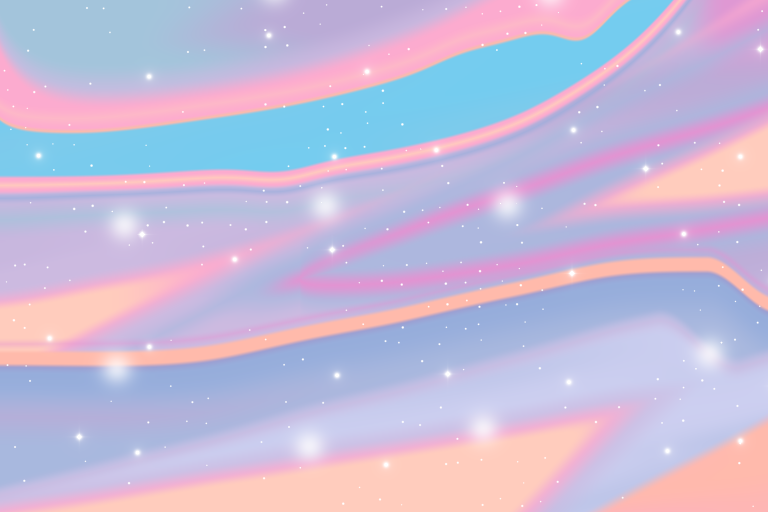
A Shadertoy shader for this background:

```glsl
// Pastel marbled ribbons of lilac, cyan, pink and peach, dusted with stars.
const vec3 LILAC = vec3(0.80, 0.73, 0.88);
const vec3 MAUVE = vec3(0.73, 0.67, 0.84);
const vec3 BLUE = vec3(0.66, 0.72, 0.87);
const vec3 DEEP = vec3(0.59, 0.68, 0.86);
const vec3 PALE = vec3(0.80, 0.81, 0.94);
const vec3 TEAL = vec3(0.64, 0.77, 0.86);
const vec3 CYAN = vec3(0.45, 0.80, 0.94);
const vec3 ORCHID = vec3(0.90, 0.57, 0.82);
const vec3 PINK = vec3(0.99, 0.67, 0.81);
const vec3 PEACH = vec3(1.00, 0.80, 0.74);
const vec3 ORANGE = vec3(1.00, 0.73, 0.67);
const vec3 PLUM = vec3(0.63, 0.57, 0.79);
const float WARP = 0.012;
const float DUST_CELLS = 26.0, SPARK_CELLS = 5.0, GLOW_CELLS = 2.4;
const float DUST_RADIUS = 0.0019;

float hash(vec2 p) { return fract(sin(dot(p, vec2(12.9898, 78.233))) * 43758.5453); }

float noise(vec2 p) {
    vec2 i = floor(p), f = fract(p);
    f = f * f * (3.0 - 2.0 * f);
    return mix(mix(hash(i), hash(i + vec2(1, 0)), f.x),
               mix(hash(i + vec2(0, 1)), hash(i + vec2(1, 1)), f.x), f.y);
}

// Soft coverage below zero, and of a strip around zero
float inside(float d, float soft) { return 1.0 - smoothstep(-soft, soft, d); }
float band(float d, float width, float soft) { return inside(abs(d) - width, soft); }
float bump(float d, float width) { return exp(-d * d / (width * width)); }
float smoothMax(float a, float b, float k) { return 0.5 * (a + b + length(vec2(a - b, k))); }

// Heights of the main ribbon lines
float cyanTop(float x) {
    return 0.742 + 0.177 * x * x + 0.024 * exp(-x / 0.03)
         - 0.045 * bump(x - 1.14, 0.06) + 0.012 * bump(x - 0.9, 0.08);
}
float cyanBottom(float x) {
    float s = x * x;
    return 0.655 + 0.08 * s + 0.04 * s * s * s - 0.014 * bump(x - 0.55, 0.08);
}
float orangeLine(float x) {
    return 0.292 + 0.187 * smoothstep(0.2, 1.4, x) - 0.08 * smoothstep(1.38, 1.52, x);
}

vec3 upperRibbons(float x, float y, float streak) {
    float top = y - cyanTop(x);
    float sweep = y - 0.79 - 0.3 * (x - 0.15) * (x - 0.15) - 0.1 * exp(-x / 0.05);
    vec3 c = mix(TEAL, MAUVE, smoothstep(0.25, 0.6, x + 0.3 * (streak - 0.5)));
    c = mix(c, LILAC, 0.8 * inside(sweep - 0.055, 0.03));
    c = mix(c, PINK, inside(sweep - 0.018, 0.022));
    c = mix(c, PEACH, 0.6 * band(top - 0.025, 0.004, 0.02));
    c = mix(c, mix(CYAN, TEAL, 0.25 * streak), inside(top, 0.004));
    return mix(c, ORANGE, band(top, 0.003, 0.004));
}

vec3 middleRibbons(float x, float y, float streak) {
    float under = cyanBottom(x) - y, over = y - orangeLine(x);
    vec3 c = mix(LILAC, MAUVE, clamp(0.7 * smoothstep(0.5, 1.3, x) + 0.6 * streak - 0.3, 0.0, 1.0));
    c = mix(c, TEAL, (0.85 - 0.5 * smoothstep(0.3, 1.0, x)) * band(under - 0.08, 0.012, 0.03));
    c = mix(c, ORCHID, 0.8 * smoothstep(1.33, 1.42, x) * smoothstep(0.82, 0.97, y));
    // orchid loop opening to the right
    float u = x - 0.586, v = y - 0.453 - 0.25 * u;
    float loop = length(vec2(v, 0.35 * min(u, 0.0))) - 0.11 * sqrt(max(u, 0.0));
    c = mix(c, BLUE, 0.85 * inside(loop - 0.045, 0.03));
    c = mix(c, ORCHID, 0.95 * band(loop, 0.016, 0.02));
    // peach wedge within the loop
    u = x - 1.15;
    float wedge = length(vec2(y - 0.59 - 0.29 * u, 0.01)) - 0.18 * u;
    c = mix(c, PINK, 0.9 * inside(wedge - 0.02, 0.022));
    c = mix(c, PEACH, inside(wedge, 0.012));
    // peach tongue split by a notch
    float crest = y - 0.415 - 0.1 * x - 0.2 * x * x;
    float notch = 0.255 + 0.5 * x - y;
    float tongue = smoothMax(crest, 0.8 * notch, 0.012);
    c = mix(c, BLUE, 0.8 * band(notch - 0.065, 0.01, 0.03) * inside(crest, 0.02));
    c = mix(c, PINK, 0.9 * inside(tongue - 0.008, 0.02));
    c = mix(c, mix(PEACH, PINK, smoothstep(0.2, 0.45, x)), inside(tongue + 0.008, 0.012));
    // stripes along the orange lines
    c = mix(c, ORCHID, 0.5 * band(over - 0.035, 0.004, 0.01));
    c = mix(c, DEEP, 0.8 * band(under - 0.04, 0.004, 0.009));
    c = mix(c, PINK, inside(under - 0.03, 0.005));
    return mix(c, PEACH, band(under - 0.016, 0.004, 0.007));
}

vec3 lowerRibbons(float x, float y, float streak) {
    float under = orangeLine(x) - y;
    vec3 c = mix(DEEP, BLUE, smoothstep(0.03, 0.12, under));
    c = mix(c, MAUVE, 0.8 * band(under - 0.11, 0.02, 0.04) * inside(x - 0.5, 0.35));
    float shore = y - 0.03 - 0.27 * x + 0.13 * smoothstep(1.28, 1.45, x);
    c = mix(c, mix(PALE, BLUE, 0.5 * streak * streak), inside(shore, 0.02));
    c = mix(c, LILAC, 0.85 * band(shore + 0.005, 0.008, 0.022));
    float blob = smoothMax(y + 0.02 - 0.165 * x, 0.5 * (x - 1.0 - y), 0.02);
    c = mix(c, LILAC, 0.7 * inside(blob - 0.05, 0.02));
    c = mix(c, PINK, 0.8 * inside(blob - 0.025, 0.016));
    c = mix(c, PEACH, inside(blob - 0.006, 0.012));
    c = mix(c, mix(PINK, ORANGE, streak), inside(y - 0.55 * (x - 1.17), 0.016));
    return mix(c, PLUM, 0.75 * inside(under - 0.014, 0.012));
}

// Offset from the jittered star of a cell, and its random value
vec3 star(vec2 p, float cells) {
    vec2 id = floor(p * cells) + cells;
    vec2 shift = vec2(hash(id), hash(id + 7.3)) - 0.5;
    return vec3((fract(p * cells) - 0.5 - 0.55 * shift) / cells, hash(id + 3.1));
}

float starlight(vec2 p, float pixel) {
    vec3 dust = star(p, DUST_CELLS), spark = star(p, SPARK_CELLS), glow = star(p, GLOW_CELLS);
    float chance = 0.08 + 0.55 * smoothstep(0.35, 0.85, noise(p * 5.0));
    float radius = DUST_RADIUS * (0.5 + 0.7 * fract(dust.z * 37.0));
    float light = step(dust.z, chance) * inside(length(dust.xy) - radius, 0.8 * pixel);
    float r = length(spark.xy), axis = min(abs(spark.x), abs(spark.y));
    float shine = 0.9 * bump(r, 0.0055) + 0.45 * exp(-r / 0.008);
    shine += step(spark.z, 0.2) * 0.6 * exp(-axis / 0.0012 - r / 0.008);
    light = max(light, shine * step(spark.z, 0.75));
    return min(1.0, max(light, 0.75 * step(glow.z, 0.6) * bump(length(glow.xy), 0.03)));
}

void mainImage(out vec4 fragColor, in vec2 fragCoord) {
    vec2 p = fragCoord / iResolution.y;
    float x = p.x, y = p.y + WARP * (noise(p * vec2(5, 4)) - 0.5);
    float streak = noise(vec2(2.0 * x, 14.0 * y - 2.8 * x)), over = y - orangeLine(x);
    vec3 c = mix(upperRibbons(x, y, streak), middleRibbons(x, y, streak), inside(y - cyanBottom(x), 0.004));
    c = mix(c, lowerRibbons(x, y, streak), inside(over, 0.005));
    c = mix(c, ORANGE, band(over - 0.006, 0.014, 0.005));
    fragColor = vec4(mix(c, vec3(1), starlight(p, 1.0 / iResolution.y)), 1.0);
}
```
